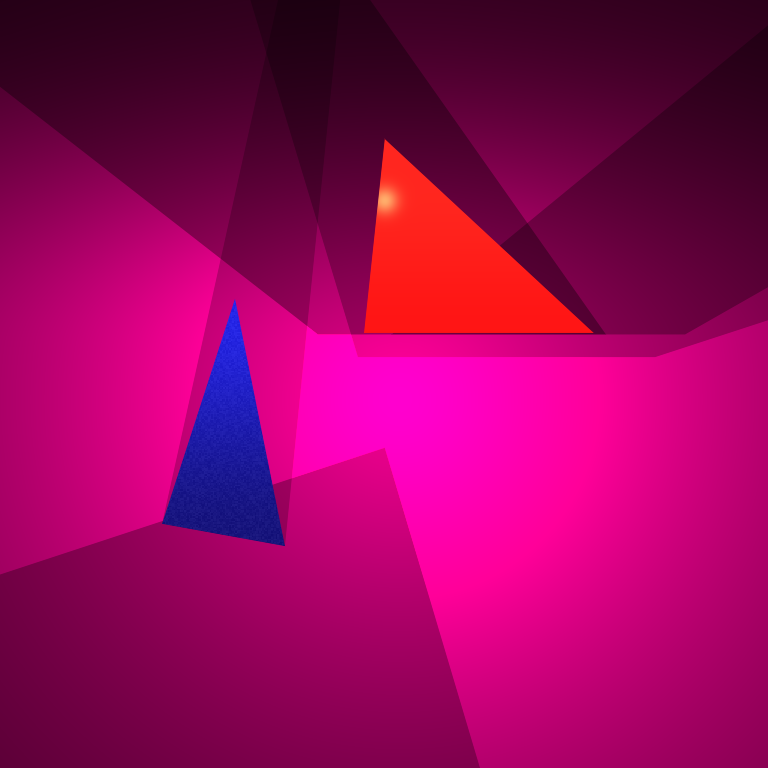
Write a Shadertoy shader that draws this background.

```glsl
const vec3 FLOOR_COLOR = vec3(1.0, 0.0, 0.6);
const vec3 RED_TOP = vec3(1.0, 0.15, 0.12);
const vec3 RED_BASE = vec3(1.0, 0.08, 0.08);
const vec3 BLUE_TOP = vec3(0.15, 0.15, 0.92);
const vec3 BLUE_BASE = vec3(0.09, 0.08, 0.48);
const vec3 SPARK_COLOR = vec3(1.0, 0.68, 0.42);

const vec2 GLOW_CENTER = vec2(0.52, 0.48);
const float GLOW_POWER = 1.36;
const float GLOW_FALLOFF = 2.7;
const float TOP_DARKENING = 0.57;

const vec2 SPARK_CENTER = vec2(0.501, 0.739);
const float SPARK_RADIUS = 0.017;
const float GRAIN_CELLS = 512.0;
const float GRAIN_AMOUNT = 0.05;

// Light left over inside each shadow
const float FRONT_SHADE = 0.74;
const float LEFT_SHADE = 0.65;
const float RIGHT_SHADE = 0.70;
const float TALL_SHADE = 0.78;
const float LOW_SHADE = 0.70;

float hash(vec2 p) {
    return fract(sin(dot(p, vec2(12.9898, 78.233))) * 43758.5453);
}

// Signed distance to the line a-b, positive on its right side
float edge(vec2 p, vec2 a, vec2 b) {
    vec2 d = normalize(b - a);
    return dot(p - a, vec2(d.y, -d.x));
}

// Coverage of an open band, listed counterclockwise; equal ends make a triangle
float band(vec2 p, vec2 farA, vec2 nearA, vec2 nearB, vec2 farB) {
    float d = max(edge(p, nearA, nearB),
                  max(edge(p, farA, nearA), edge(p, nearB, farB)));
    float aa = 0.6 / min(iResolution.x, iResolution.y);
    return 1.0 - smoothstep(-aa, aa, d);
}

float triangle(vec2 p, vec2 apex, vec2 left, vec2 right) {
    return band(p, apex, left, right, apex);
}

// Pool of light that fades with distance and towards the top
float floorLight(vec2 p) {
    vec2 d = p - GLOW_CENTER;
    float glow = GLOW_POWER / (1.0 + GLOW_FALLOFF * pow(dot(d, d) + 0.0005, 0.75));
    return glow * (1.0 - TOP_DARKENING * smoothstep(0.55, 1.05, p.y));
}

// Overlapping shadows multiply
float shadows(vec2 p) {
    float front = band(p, vec2(0.326, 1.0), vec2(0.466, 0.535),
                          vec2(0.853, 0.535), vec2(1.0, 0.583));
    float left = band(p, vec2(0.0, 0.887), vec2(0.414, 0.5645),
                         vec2(0.789, 0.5645), vec2(0.482, 1.0));
    float right = band(p, vec2(1.0, 0.967), vec2(0.510, 0.5645),
                          vec2(0.892, 0.5645), vec2(1.0, 0.626));
    float tall = band(p, vec2(0.362, 1.0), vec2(0.211, 0.318),
                         vec2(0.371, 0.289), vec2(0.443, 1.0));
    float low = band(p, vec2(0.625, 0.0), vec2(0.501, 0.417),
                        vec2(-0.2, 0.186), vec2(-0.2, 0.0));
    return mix(1.0, FRONT_SHADE, front) * mix(1.0, LEFT_SHADE, left)
         * mix(1.0, RIGHT_SHADE, right) * mix(1.0, TALL_SHADE, tall)
         * mix(1.0, LOW_SHADE, low);
}

void mainImage(out vec4 fragColor, in vec2 fragCoord) {
    vec2 p = fragCoord / iResolution.xy;
    vec3 color = min(FLOOR_COLOR * floorLight(p) * shadows(p), 1.0);

    // Red triangle with a soft highlight
    vec2 toSpark = (p - SPARK_CENTER) / SPARK_RADIUS;
    vec3 red = mix(RED_BASE, RED_TOP, smoothstep(0.56, 0.76, p.y));
    red = mix(red, SPARK_COLOR, exp(-dot(toSpark, toSpark)));
    color = mix(color, red, triangle(p, vec2(0.501, 0.819),
                                     vec2(0.474, 0.5665), vec2(0.773, 0.5665)));

    // Blue triangle with fine grain
    float grain = hash(floor(p * GRAIN_CELLS)) - 0.5;
    vec3 blue = mix(BLUE_BASE, BLUE_TOP, smoothstep(0.28, 0.62, p.y));
    blue += grain * GRAIN_AMOUNT;
    color = mix(color, blue, triangle(p, vec2(0.306, 0.611),
                                      vec2(0.211, 0.318), vec2(0.371, 0.289)));

    fragColor = vec4(color, 1.0);
}
```
